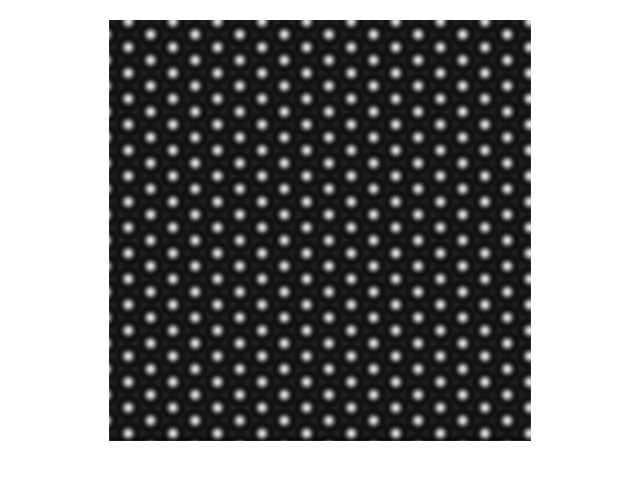
Write a Shadertoy shader that draws this pattern.

```glsl
const float TAU = 6.2831853;

// Three plane waves 60 degrees apart; their sum peaks on a hexagonal lattice
float hexWaves(vec2 p) {
    float sum = 0.0;
    for (int i = 0; i < 3; i++) {
        float angle = float(i) * TAU / 6.0;
        sum += cos(TAU * dot(p, vec2(cos(angle), sin(angle))));
    }
    return sum;
}

float boxDistance(vec2 p, vec2 halfSize) {
    vec2 d = abs(p) - halfSize;
    return length(max(d, 0.0)) + min(max(d.x, d.y), 0.0);
}

void mainImage(out vec4 fragColor, in vec2 fragCoord) {
    vec2 p = (fragCoord - 0.5 * iResolution.xy) / iResolution.y;
    float pixel = 1.0 / iResolution.y;

    // Bright spots with faint side lobes: squared sum of a centre beam and six others
    float amplitude = (1.0 + 2.0 * hexWaves((p - vec2(-0.0278, 0.026)) / 0.04644)) / 7.0;
    float spots = 0.8 * amplitude * amplitude;

    // Dark ground, a little deeper along the bottom edge
    float ground = 0.065 * mix(0.35, 1.0, smoothstep(-0.419, -0.408, p.y));

    // Square panel on a white margin, which joins up at every canvas edge
    float panel = boxDistance(p - vec2(0.0, 0.02), vec2(0.4392, 0.4384));
    float margin = smoothstep(-0.5 * pixel, 0.5 * pixel, panel);
    fragColor = vec4(vec3(mix(ground + spots, 1.0, margin)), 1.0);
}
```
